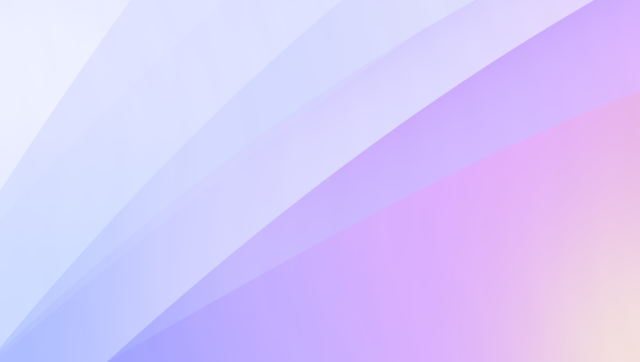
Write a WebGL 1 fragment shader that draws this background.

```glsl
precision highp float;
// Overlapping translucent curved sheets sweeping from pale blue to violet, pink and peach.

uniform vec2 u_resolution;

// Coverage of the area below a curve of the given height, with a soft edge.
float below(float height, float y) {
    float pixel = 1.0 / u_resolution.y;
    return smoothstep(-pixel, pixel, height - y);
}

// Parabola through (0, start).
float arc(float x, float start, float slope, float bend) {
    return start + x * (slope + bend * x);
}

void main() {
    vec2 p = gl_FragCoord.xy / u_resolution;
    float x = p.x;
    float y = p.y;

    // Sheet edges, from the upper left to the lower right
    float paleEdge = arc(x, 0.472, 2.75, -0.8);
    float veilEdge = arc(x, 0.392, 1.9, -0.5);
    float iceEdge = arc(x, 0.04, 2.128, -0.619);
    float lilacEdge = arc(x, 0.03, 1.656, -0.472);
    float foldEdge = arc(x, 0.015, 1.5, -0.2);
    float s = x - 0.167;
    float violetEdge = arc(s, 0.0, 1.61, -0.39);
    float orchidEdge = s * (1.01 - 0.16 * s * s);

    // Bright upper left backdrop
    vec3 color = mix(vec3(0.93, 0.945, 1.0), vec3(0.89, 0.91, 1.0),
                     smoothstep(0.0, 0.5, distance(p, vec2(0.02, 0.8))));

    // Pale blue sheet and its faint veil
    vec3 pale = mix(vec3(0.80, 0.86, 1.0), vec3(0.875, 0.89, 1.0), smoothstep(0.0, 0.85, y));
    color = mix(color, pale, below(paleEdge, y));
    color -= vec3(0.009, 0.007, 0.0) * below(veilEdge, y) * exp(-3.0 * max(veilEdge - y, 0.0));

    // Ice blue sheet
    vec3 ice = mix(vec3(0.73, 0.79, 1.0), vec3(0.83, 0.85, 1.0), smoothstep(0.0, 0.33, x));
    ice = mix(ice, vec3(0.87, 0.87, 0.99), smoothstep(0.42, 0.72, x));
    color = mix(color, ice, below(iceEdge, y));

    // Lilac sheet, shaded under its upper edge
    vec3 lilac = mix(vec3(0.68, 0.74, 1.0), vec3(0.83, 0.83, 1.0), smoothstep(0.0, 0.36, x));
    lilac = mix(lilac, vec3(0.87, 0.86, 1.0), smoothstep(0.3, 0.55, x));
    lilac = mix(lilac, vec3(0.91, 0.85, 0.99), smoothstep(0.6, 0.95, x));
    float lilacShade = exp(-9.0 * max(lilacEdge - y, 0.0)) * smoothstep(0.2, 0.55, x);
    lilac = mix(lilac, vec3(0.82, 0.79, 1.0), 0.85 * lilacShade * (1.0 - 0.4 * smoothstep(0.6, 0.85, x)));
    color = mix(color, lilac, below(lilacEdge, y) * mix(0.55, 1.0, below(foldEdge, y)));

    // Violet sheet, deepest along its upper edge
    vec3 violet = mix(vec3(0.64, 0.67, 1.0), vec3(0.79, 0.74, 1.0), smoothstep(0.13, 0.43, x));
    violet = mix(violet, vec3(0.84, 0.74, 1.0), smoothstep(0.45, 0.8, x));
    violet = mix(violet, vec3(0.89, 0.73, 0.99), smoothstep(0.8, 1.0, x));
    float violetShade = exp(-7.0 * max(violetEdge - y, 0.0)) * smoothstep(0.3, 0.65, x);
    violet = mix(violet, vec3(0.80, 0.67, 1.0), violetShade);
    color = mix(color, violet, below(violetEdge, y));

    // Orchid sheet with a peach glow in the lower right corner
    float sweep = x + 0.15 * y;
    vec3 orchid = mix(vec3(0.63, 0.64, 1.0), vec3(0.78, 0.685, 1.0), smoothstep(0.13, 0.52, sweep));
    orchid = mix(orchid, vec3(0.85, 0.68, 1.0), smoothstep(0.46, 0.68, sweep));
    orchid = mix(orchid, vec3(0.89, 0.67, 0.99), smoothstep(0.65, 0.9, sweep));
    orchid = mix(orchid, vec3(0.91, 0.69, 0.92), smoothstep(0.82, 1.05, x));
    vec2 corner = vec2(1.76 * (1.0 - x), 0.75 * y) / 0.36;
    orchid = mix(orchid, vec3(0.95, 0.88, 0.87), exp(-dot(corner, corner)));
    color = mix(color, orchid, below(orchidEdge, y));

    // Barely visible slanted fibres
    float fibre = sin(90.0 * x + 9.0 * y + 2.0 * sin(7.0 * y)) * sin(37.0 * x - 5.0 * y);
    gl_FragColor = vec4(color + 0.003 * fibre, 1.0);
}
```
